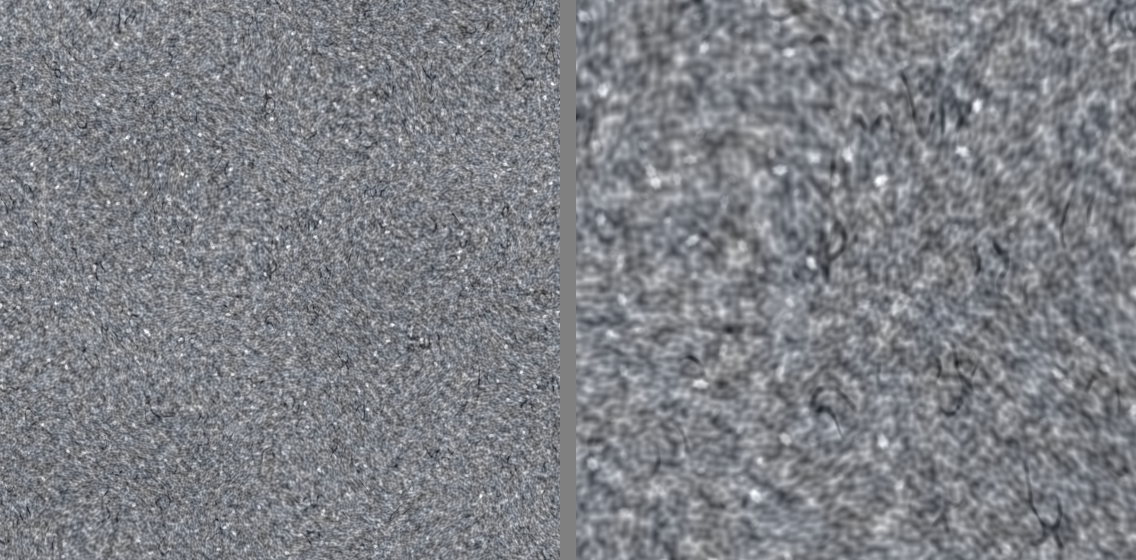
Left, the full canvas; right, a detail of the centre.
Give the GLSL for this texture, as a three.js fragment shader.

```glsl
// Fine grey stone or asphalt: slanted grit from layered gradient noise,
// broken dark crevices from noise ridges, and scattered angular flecks
// (small bright specks and larger pale chips).
varying vec2 vUv;

const vec3 STONE_GREY = vec3(0.487, 0.497, 0.518);
const vec3 BLUE_TINT = vec3(-0.022, -0.002, 0.024);
const vec3 CHIP_GREY = vec3(0.60, 0.61, 0.635);

const float SLANT = -0.72;          // grain direction, radians
const float STRETCH = 1.45;         // grain length over width
const float COARSE_SCALE = 108.0;   // noise cells across the canvas
const float FINE_SCALE = 205.0;
const float CLUMP_SCALE = 38.0;
const float PATCH_SCALE = 3.5;
const float COARSE_GAIN = 0.25;
const float FINE_GAIN = 0.25;
const float CLUMP_GAIN = 0.075;
const float PATCH_GAIN = 0.05;
const float SKEW = 0.7;             // lifts highlights over shadows

const float CREVICE_SCALE = 44.0;
const float CREVICE_DEPTH = 0.17;
const float SPECK_SCALE = 64.0;
const float SPECK_DENSITY = 0.27;
const float SPECK_GAIN = 0.32;
const float CHIP_SCALE = 15.0;
const float CHIP_DENSITY = 0.17;
const float CHIP_COVER = 0.75;
const float TAU = 6.28318;

float hash(vec2 p) {
  vec3 q = fract(p.xyx * 0.1031);
  q += dot(q, q.yzx + 33.33);
  return fract((q.x + q.y) * q.z);
}

mat2 rotation(float angle) {
  float c = cos(angle), s = sin(angle);
  return mat2(c, -s, s, c);
}

float slope(vec2 corner, vec2 offset) {
  float angle = TAU * hash(corner);
  return dot(vec2(cos(angle), sin(angle)), offset);
}

// Gradient noise, about -0.7 to 0.7
float noise(vec2 p) {
  p += 300.0;                       // keeps cell numbers positive
  vec2 cell = floor(p), f = fract(p);
  vec2 w = f * f * f * (f * (f * 6.0 - 15.0) + 10.0);
  vec2 e = vec2(1.0, 0.0);
  float low = mix(slope(cell, f), slope(cell + e, f - e), w.x);
  float high = mix(slope(cell + e.yx, f - e.yx), slope(cell + 1.0, f - 1.0), w.x);
  return mix(low, high, w.y);
}

// Scattered six-sided flecks: strength of the strongest one here
float flecks(vec2 p, float density, vec2 size, float softness, float seed) {
  float strongest = 0.0;
  vec2 home = floor(p);
  for (int j = -1; j <= 1; j++) {
    for (int i = -1; i <= 1; i++) {
      vec2 cell = home + vec2(float(i), float(j));
      vec2 key = cell + seed;
      vec2 centre = cell + vec2(hash(key), hash(key + 17.3));
      float present = step(hash(key + 41.7), density);
      float vigour = hash(key + 63.1);
      vec2 q = rotation(TAU * hash(key + 89.9)) * (p - centre);
      q = abs(q) / (size * mix(0.6, 1.15, vigour));
      float d = max(q.x, q.y * 0.85 + q.x * 0.5);
      float shape = 1.0 - smoothstep(1.0 - softness, 1.0 + softness, d);
      strongest = max(strongest, present * shape * mix(0.3, 1.0, vigour * vigour));
    }
  }
  return strongest;
}

void main() {
  // Bend the grain direction gently, then stretch along it
  vec2 bend = vec2(noise(vUv * 5.0 + 7.0), noise(vUv * 5.0 + 31.0));
  vec2 uv = vUv + 0.035 * bend;
  vec2 along = rotation(SLANT) * uv / vec2(STRETCH, 1.0);

  // Grit at several sizes
  float grit = COARSE_GAIN * noise(along * COARSE_SCALE)
             + FINE_GAIN * noise(uv * FINE_SCALE + 53.0);
  float clumps = CLUMP_GAIN * noise(uv * CLUMP_SCALE + 11.0)
               + PATCH_GAIN * noise(vUv * PATCH_SCALE + 3.0);
  float tone = grit + SKEW * grit * abs(grit) + SKEW * grit * grit + clumps;

  // Short, steep crevices where a ridge meets a rough area
  float ridge = abs(noise(uv * vec2(1.25, 0.8) * CREVICE_SCALE + 71.0));
  float rough = smoothstep(0.08, 0.38, noise(uv * 24.0 + 97.0));
  tone -= CREVICE_DEPTH * rough * (1.0 - smoothstep(0.02, 0.13, ridge));

  vec3 colour = STONE_GREY + tone;
  colour += BLUE_TINT * noise(uv * 30.0 + 131.0);

  // Pale chips keep a little of the grit
  vec2 ragged = vUv + 0.006 * vec2(noise(vUv * 70.0), noise(vUv * 70.0 + 19.0));
  float chip = flecks(ragged * CHIP_SCALE, CHIP_DENSITY, vec2(0.19, 0.14), 0.3, 5.0);
  colour = mix(colour, CHIP_GREY + 0.45 * grit, CHIP_COVER * chip);

  // Bright mineral specks
  float speck = flecks(vUv * SPECK_SCALE, SPECK_DENSITY, vec2(0.22, 0.15), 0.5, 211.0);
  colour += SPECK_GAIN * speck;

  gl_FragColor = vec4(clamp(colour, 0.0, 1.0), 1.0);
}
```
